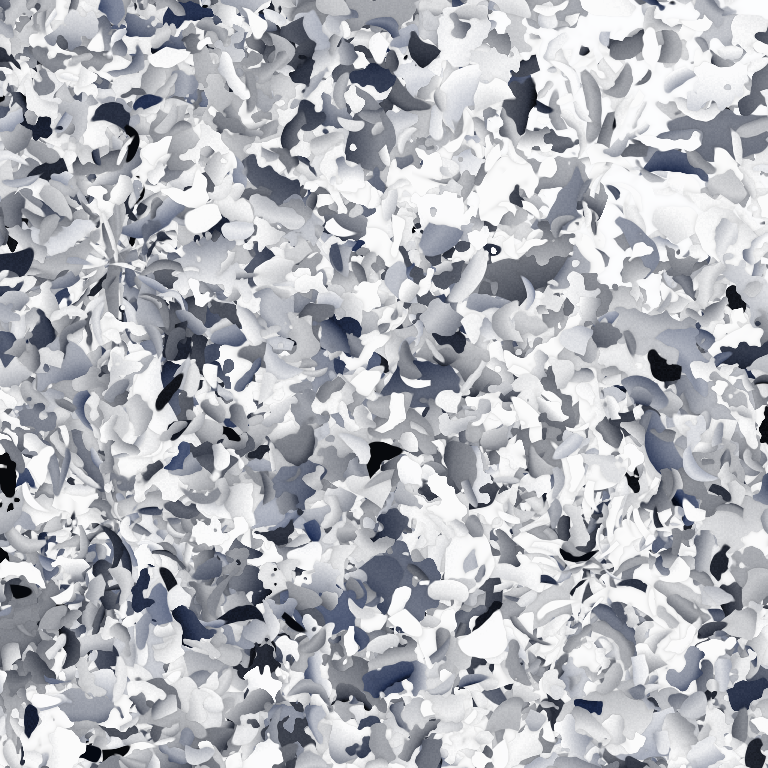
Reproduce this texture procedurally as a three.js fragment shader.

```glsl
// Dense heap of torn, curled paper-like flakes in white, steel grey, navy and black.
varying vec2 vUv;

const int LAYERS = 14;
const float COARSE = 8.5;             // flake cells across the canvas, largest flakes
const float FINE = 32.0;              // the same, smallest flakes
const float EDGE = 0.0008;            // half width of the smoothed outline
const float WARP = 0.026;             // curl of the outlines
const float SHADOW = 0.1;             // contact shadow strength
const float SHADOW_REACH = 0.002;
const float GRAIN = 0.035;
const float BURST_RADIUS = 0.17;      // reach of the radial shard clusters
const vec2 OPEN_CENTER = vec2(0.86, 0.86);  // sparse, bright corner
const vec3 PAPER = vec3(0.99, 0.992, 0.997);
const vec3 COOL_TINT = vec3(-0.022, 0.0, 0.055);

vec4 hash4(vec3 p) {
  vec4 q = fract(p.xyzx * vec4(0.1031, 0.1030, 0.0973, 0.1099));
  q += dot(q, q.wzxy + 33.33);
  return fract((q.xxyz + q.yzzw) * q.zywx);
}

// Two independent channels of value noise
vec2 noise2(vec2 p, float seed) {
  vec2 i = floor(p), f = fract(p);
  f = f * f * (3.0 - 2.0 * f);
  vec2 low = mix(hash4(vec3(i, seed)).xy, hash4(vec3(i + vec2(1, 0), seed)).xy, f.x);
  vec2 high = mix(hash4(vec3(i + vec2(0, 1), seed)).xy, hash4(vec3(i + 1.0, seed)).xy, f.x);
  return mix(low, high, f.y);
}

mat2 rotation(float a) {
  float c = cos(a), s = sin(a);
  return mat2(c, -s, s, c);
}

// Uniform random number to brightness: mostly pale, few darks
float toneCurve(float u) {
  return 1.06 * sqrt(u) - 0.2 * pow(1.0 - u, 7.0);
}

vec3 steel(float tone, float blueness) {
  float t = clamp(tone, 0.035, 0.985);
  float body = smoothstep(0.0, 0.22, t) * (1.0 - t) * 1.2 + 0.25 * (1.0 - t);
  return vec3(t) + COOL_TINT * body * blueness;
}

// Bent ellipse with a chopped end, a round bite and a ragged outline
float flakeDistance(vec2 q, vec2 radii, vec4 h, float ragged) {
  float d = (length(q / radii) - 1.0) * radii.y;
  d = max(d, q.x + (h.x - 0.5) * q.y - radii.x * mix(0.2, 1.1, h.y));
  vec2 bite = radii * vec2(h.z * 1.6 - 0.8, 1.25);
  d = max(d, radii.y * mix(0.2, 0.95, h.w) - length(q - bite));
  return d + ragged;
}

void main() {
  vec3 color = vec3(0.0);
  float visible = 1.0;
  float light = 1.0;
  float grain = (hash4(vec3(floor(vUv * 512.0), 2.0)).x - 0.5) * GRAIN;

  // Layers are drawn from front to back until the pixel is covered
  for (int layer = 0; layer < LAYERS; layer++) {
    if (visible < 0.01) break;
    float seed = float(layer) * 7.0 + 3.0;
    float size = fract(float(layer) * 0.618 + 0.1);
    float cells = mix(FINE, COARSE, size);
    vec2 curl = noise2(vUv * 15.0, seed) - 0.5;
    vec2 p = (vUv + curl * WARP) * cells + seed * 0.37;
    vec2 lobes = noise2(vUv * (24.0 + cells * 1.7), seed + 1.0) - 0.5;
    vec2 nicks = noise2(vUv * (70.0 + cells * 2.0), seed + 6.0) - 0.5;
    float tear = lobes.x + 0.5 * nicks.x;
    vec2 home = floor(p);

    for (int k = 0; k < 9; k++) {
      vec2 id = home + vec2(mod(float(k), 3.0), floor(float(k) / 3.0)) - 1.0;
      vec4 place = hash4(vec3(id, seed + 2.0));
      vec2 q = p - id - place.xy;
      if (dot(q, q) > 1.2) continue;
      vec2 center = (id + place.xy - seed * 0.37) / cells;

      // Sparse region
      float open = smoothstep(0.48, 0.15, distance(center, OPEN_CENTER));
      vec4 shape = hash4(vec3(id, seed + 3.0));
      if (shape.x < 0.08 + open * 0.74) continue;

      // Near a burst, flakes are slim and point away from its middle
      vec2 block = floor(center * 2.0);
      vec2 burst = (block + 0.25 + 0.5 * hash4(vec3(block, 17.0)).xy) * 0.5;
      vec2 away = center - burst;
      float radial = smoothstep(BURST_RADIUS, 0.3 * BURST_RADIUS, length(away));
      float angle = place.z * 6.2832;
      if (radial > shape.y) angle = atan(away.y, away.x + 0.0001) + (shape.z - 0.5) * 0.5;
      q = rotation(angle) * q;

      vec4 cut = hash4(vec3(id, seed + 4.0));
      vec4 look = hash4(vec3(id, seed + 5.0));
      float reach = mix(0.45, 0.95, place.w);
      vec2 radii = reach * vec2(1.0, mix(0.22, 0.7, shape.w) * (1.0 - 0.55 * radial));
      q.y += (shape.z - 0.5) * 1.7 * (q.x * q.x - 0.2);
      float ragged = tear * mix(0.1, 1.5, look.w * look.w) * radii.y * 1.5;
      float d = flakeDistance(q, radii, cut, ragged) / cells;

      // Curved-sheet shading; near-black and white flakes stay flatter
      float u = pow(look.x, mix(0.9, 0.7, max(open, 0.5 - center.y)));
      u = mix(u, 1.0, 0.12 * size);
      float tone = toneCurve(u);
      float side = dot(q / radii, vec2(cut.x - 0.5, 0.8));
      float shade = side * (look.y - 0.4) * 0.5 - 0.28 * look.z * smoothstep(0.1, 1.0, side);
      shade *= smoothstep(0.08, 0.4, tone) * mix(1.0, 0.3, smoothstep(0.88, 0.98, tone));
      tone += shade + grain;
      float blueness = 0.75 + 1.5 * pow(cut.z, 4.0);

      float cover = smoothstep(EDGE, -EDGE, d);
      color += visible * cover * steel(tone, blueness) * light;
      visible *= 1.0 - cover;
      light = min(light, 1.0 - SHADOW * exp(-max(d, 0.0) / SHADOW_REACH));
    }
  }
  color += visible * PAPER * mix(light, 1.0, 0.6);
  gl_FragColor = vec4(color, 1.0);
}
```
